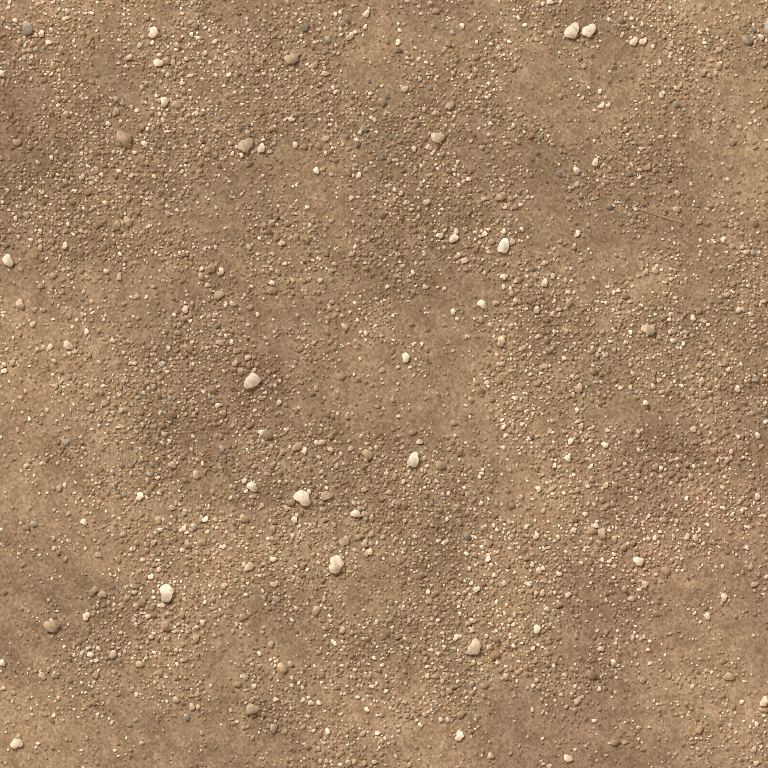
Write a Shadertoy shader that draws this texture.

```glsl
// Dry sandy ground: packed soil with ragged drifts of grit and gravel,
// scattered pale and grey pebbles and a few straws. Noise tints the soil;
// jittered grids of small lit stones are painted over it, finest first.

const vec3 SOIL_DARK = vec3(0.53, 0.415, 0.30);
const vec3 SOIL_LIGHT = vec3(0.765, 0.64, 0.505);
const vec3 MAUVE_TINT = vec3(0.94, 0.91, 0.93);
const vec3 STONE_BROWN = vec3(0.53, 0.41, 0.285);
const vec3 STONE_CREAM = vec3(0.96, 0.85, 0.725);
const vec3 STONE_GREY = vec3(0.58, 0.54, 0.48);
const vec3 STONE_RUST = vec3(0.58, 0.41, 0.31);
const vec3 STRAW = vec3(0.76, 0.62, 0.45);
const vec3 SHADOW = vec3(0.56, 0.49, 0.41);
const vec2 LIGHT = vec2(-0.55, 0.83);

float hash(vec2 p) {
    return fract(sin(dot(p, vec2(127.1, 311.7))) * 43758.5453);
}

float noise(vec2 p) {
    vec2 i = floor(p), f = fract(p);
    f = f * f * (3.0 - 2.0 * f);
    return mix(mix(hash(i), hash(i + vec2(1, 0)), f.x),
               mix(hash(i + vec2(0, 1)), hash(i + vec2(1, 1)), f.x), f.y);
}

vec2 turn(vec2 p) {
    return mat2(0.8, 0.6, -0.6, 0.8) * p;
}

float fbm(vec2 p) {
    float sum = 0.0, amp = 0.5;
    for (int i = 0; i < 4; i++) {
        sum += amp * noise(p);
        p = turn(p) * 2.0 + 7.3;
        amp *= 0.5;
    }
    return sum / 0.9375;
}

// 0 on bare packed soil, 1 inside a gravel drift
float gravelMask(vec2 uv) {
    float drifts = 0.6 * fbm(uv * 9.0 + 3.7) + 0.4 * fbm(uv * 24.0 + 31.0);
    return smoothstep(0.38, 0.60, drifts);
}

// Sand grain texture centred on 0
float sandGrain(vec2 uv) {
    return noise(turn(uv) * 310.0) + noise(turn(turn(uv)) * 490.0 + 9.0) - 1.0;
}

vec3 soilColor(vec2 uv) {
    float lumps = fbm(turn(uv) * 70.0 + 21.0) - 0.5;
    return mix(SOIL_DARK, SOIL_LIGHT, 0.54 + 0.65 * lumps) * (1.0 + 0.17 * sandGrain(uv + 3.1));
}

// Slow changes of dampness and hue over soil and stones alike
vec3 broadTint(vec2 uv) {
    float light = 0.5 * fbm(uv * 4.0 + 11.0) + 0.5 * fbm(uv * 14.0 + 17.0) - 0.5;
    float mauve = smoothstep(0.52, 0.72, fbm(uv * 3.5 + 40.0));
    return (1.0 + 0.44 * light) * mix(vec3(1.0), MAUVE_TINT, 0.6 * mauve);
}

// Signed distance to an uneven, slightly angular pebble
float pebbleDistance(vec2 q, float radius, float seed) {
    float a = atan(q.y, q.x + 1e-5);
    float wobble = 0.18 * sin(2.0 * a + seed * 40.0)
                 + 0.10 * sin(3.0 * a + seed * 71.0)
                 + 0.06 * sin(5.0 * a + seed * 93.0);
    return length(q) - radius * (1.0 + wobble);
}

vec3 stoneColor(vec2 id, float paleness) {
    float tone = hash(id + 5.1), kind = hash(id + 8.3);
    vec3 col = mix(STONE_BROWN, STONE_CREAM, clamp(tone * tone * 0.9 + paleness, 0.0, 1.0));
    col = mix(col, STONE_GREY * (0.8 + 0.4 * tone), 0.7 * step(0.95, kind));
    return mix(col, STONE_RUST, 0.6 * step(kind, 0.04));
}

// Paints one jittered grid of stones with cast shadows over the ground
vec3 addStones(vec3 ground, vec2 uv, float cells, float density, float paleness, float seed) {
    vec2 p = uv * cells;
    float edge = 0.5 * cells / iResolution.y;
    vec3 col = ground;
    for (int y = -1; y <= 1; y++)
    for (int x = -1; x <= 1; x++) {
        vec2 cell = floor(p) + vec2(x, y);
        vec2 id = cell + seed;
        vec2 center = cell + 0.5 + 0.7 * (vec2(hash(id + 1.7), hash(id + 2.9)) - 0.5);
        float amount = density * mix(0.13, 1.0, gravelMask(center / cells));
        if (hash(id) > amount) continue;

        float size = hash(id + 3.3);
        float radius = mix(0.22, 0.43, size * size);
        float shape = hash(id + 4.7);
        vec2 q = p - center;
        float d = pebbleDistance(q, radius, shape);
        float shade = pebbleDistance(q + LIGHT * radius * 0.55, radius, shape);
        col *= mix(vec3(1.0), SHADOW, 0.9 * (1.0 - smoothstep(-0.06 - edge, 0.06 + edge, shade)));

        float lit = 1.03 + 0.27 * dot(q / radius, LIGHT);
        float speckle = 0.90 + 0.20 * noise(turn(uv) * 200.0 + seed);
        vec3 stone = stoneColor(id, paleness) * lit * speckle;
        col = mix(col, stone, 1.0 - smoothstep(-edge, edge, d));
    }
    return col;
}

float segmentDistance(vec2 p, vec2 a, vec2 b) {
    vec2 ab = b - a;
    return length(p - a - ab * clamp(dot(p - a, ab) / dot(ab, ab), 0.0, 1.0));
}

vec3 addStraws(vec3 ground, vec2 uv) {
    float edge = 0.8 / iResolution.y;
    vec3 col = ground;
    for (int i = 0; i < 7; i++) {
        vec2 id = vec2(float(i), 61.0);
        vec2 start = vec2(hash(id), 0.35 + 0.65 * hash(id + 2.0));
        float angle = -0.65 + hash(id + 4.0) - 0.5;
        vec2 end = start + mix(0.025, 0.065, hash(id + 6.0)) * vec2(cos(angle), sin(angle));
        float shadow = segmentDistance(uv + LIGHT * 0.002, start, end);
        float straw = segmentDistance(uv, start, end);
        col *= mix(vec3(1.0), SHADOW, 0.6 * (1.0 - smoothstep(0.0, 0.001 + edge, shadow)));
        col = mix(col, STRAW, 0.85 * (1.0 - smoothstep(0.0004, 0.0006 + edge, straw)));
    }
    return col;
}

void mainImage(out vec4 fragColor, in vec2 fragCoord) {
    vec2 uv = fragCoord / iResolution.y;
    vec3 col = soilColor(uv);
    col = addStones(col, uv, 200.0, 0.68, 0.19, 13.0);  // grit
    col = addStones(col, uv, 138.0, 0.52, 0.20, 29.0);  // grains
    col = addStones(col, uv, 98.0, 0.17, 0.21, 47.0);   // gravel
    col = addStones(col, uv, 64.0, 0.05, 0.26, 71.0);   // pebbles
    col = addStones(col, uv, 36.0, 0.025, 0.36, 97.0);  // large pale stones
    col = addStraws(col, uv) * broadTint(uv) * (1.0 + 0.13 * sandGrain(uv));
    fragColor = vec4(clamp(col, 0.0, 1.0), 1.0);
}
```
